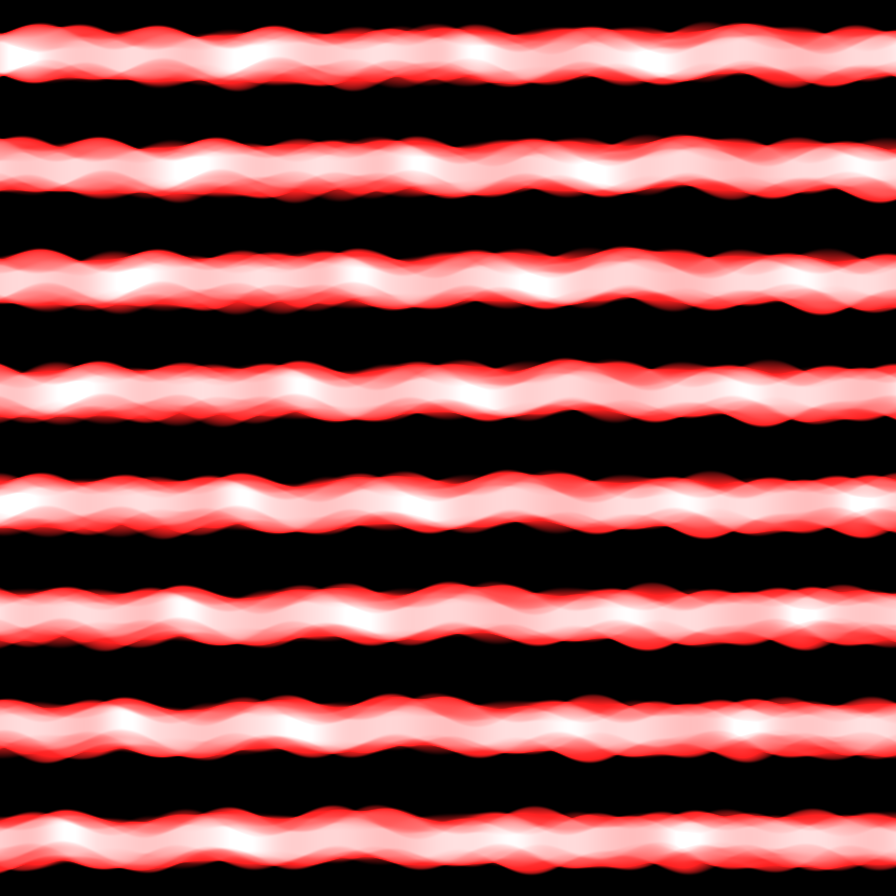
Write a Shadertoy shader that draws this pattern.

```glsl
// Eight glowing red ribbons on black, each built from four sheets of swept strands.
// Layered sines bend every strand; overlapping strands add up from red to white.
// Each ribbon down the canvas slides the same slowly changing flow to the left.

// Sideways bend of one strand, roughly in -1..1
float strandBend(float x, float sweep, float sheet, float age) {
    float slow = sin(15.0 * x + 1.5 * sweep + 2.4 * sheet + 0.10 * age);
    float mid  = sin((33.0 + 3.0 * sheet) * x - 2.0 * sweep + 4.1 * sheet - 0.16 * age);
    float fine = sin((61.0 - 5.0 * sheet) * x + 2.6 * sweep + 1.7 * sheet + 0.22 * age);
    return 0.40 * slow + 0.40 * mid + 0.24 * fine;
}

// Brightness along a strand: gentle swells plus narrow bright knots
float strandGlow(float x, float sweep, float sheet, float age) {
    float swell = sin(19.0 * x + 1.2 * sweep + 1.9 * sheet + 0.15 * age);
    float ripple = sin(47.0 * x - 1.5 * sweep + 0.8 * sheet);
    float knot = pow(0.5 + 0.5 * sin(26.0 * x + 0.7 * sin(11.0 * x) + 0.5 * sweep + 0.3 * sheet), 12.0);
    return 0.80 + 0.13 * swell + 0.08 * ripple + 0.28 * knot;
}

float ribbonDensity(float x, float y, float age, float soft) {
    float density = 0.0;
    for (int j = 0; j < 4; j++) {
        float sheet = float(j);
        for (int i = 0; i < 16; i++) {
            float sweep = float(i) / 15.0;
            float offset = y - 0.125 * strandBend(x, sweep, sheet, age);
            float halfWidth = 0.160 + 0.026 * sin(23.0 * x + 2.7 * sheet + sweep);
            float cover = 1.0 - smoothstep(-soft, soft, abs(offset) - halfWidth);
            density += cover * strandGlow(x, sweep, sheet, age);
        }
    }
    return density / 64.0;
}

void mainImage(out vec4 fragColor, in vec2 fragCoord) {
    vec2 uv = fragCoord / iResolution.xy;

    // Eight rows, counted from the top
    float age = 7.0 - floor(uv.y * 8.0);
    float y = fract(uv.y * 8.0) - 0.5;
    float x = uv.x + 0.065 * age;

    // Edge softness in row heights, never under one pixel
    float soft = max(0.016, 8.0 / iResolution.y);
    float density = ribbonDensity(x, y, age, soft);

    // Red saturates first, then the core burns out to white
    vec3 color = min(density * vec3(8.0, 1.02, 1.02), 1.0);
    fragColor = vec4(color, 1.0);
}
```
